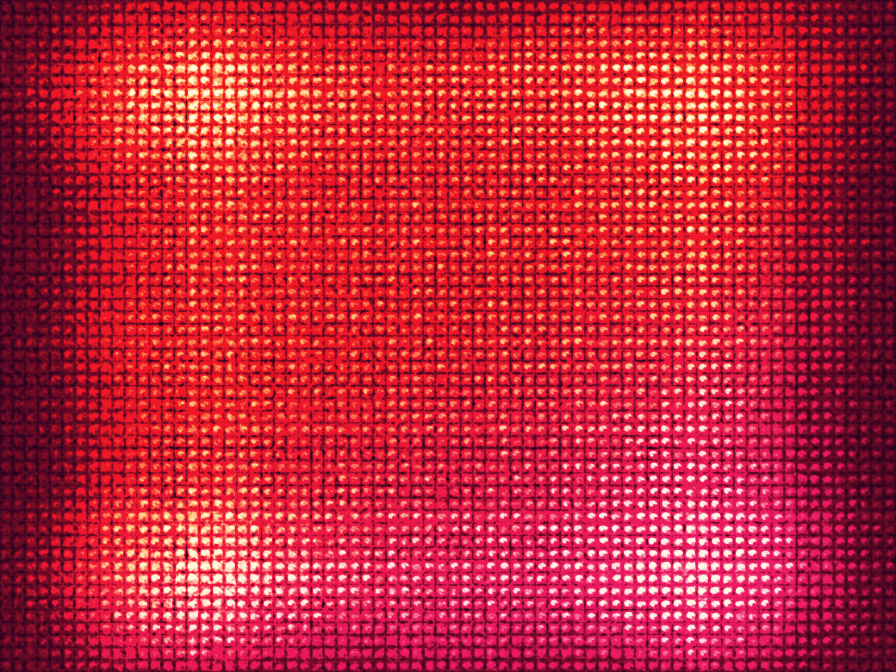
Write a Shadertoy shader that draws this pattern.

```glsl
// Glowing red woven grid: small crescent glints lit by four soft corner lamps.

const vec2 GRID = vec2(72.0, 54.0);        // cells across and down
const float GROOVE_DEPTH = 0.34;           // darkness between cells
const float GLINT_GAIN = 0.85;             // brightness of each crescent
const float GRAIN_GAIN = 0.55;             // strength of mottled wear
const float THREAD_GAIN = 0.13;            // variation between rows and columns
const vec2 LAMP_INSET = vec2(0.21, 0.15);  // lamp distance from the edges
const vec2 LAMP_SIZE = vec2(0.13, 0.11);

const vec3 PLUM = vec3(0.25, 0.02, 0.15);
const vec3 WINE = vec3(0.42, 0.04, 0.14);
const vec3 RED = vec3(0.94, 0.09, 0.15);
const vec3 PINK = vec3(0.92, 0.10, 0.39);
const vec3 CORAL = vec3(0.98, 0.46, 0.28);
const vec3 ROSE = vec3(0.96, 0.42, 0.56);
const vec3 AMBER = vec3(1.00, 0.80, 0.50);
const vec3 BLUSH = vec3(1.00, 0.86, 0.88);
const vec3 CREAM = vec3(1.00, 0.97, 0.88);

vec2 hash2(vec2 p) {
    vec3 q = fract(vec3(p.xyx) * vec3(0.1031, 0.1030, 0.0973));
    q += dot(q, q.yzx + 33.33);
    return fract((q.xx + q.yz) * q.zy);
}

float cornerGradient(vec2 cell, vec2 offset) {
    return dot(hash2(cell) * 2.0 - 1.0, offset);
}

// Gradient noise, roughly -0.7 to 0.7
float gradientNoise(vec2 p) {
    vec2 i = floor(p), f = fract(p);
    vec2 u = f * f * f * (f * (f * 6.0 - 15.0) + 10.0);
    vec2 e = vec2(1.0, 0.0);
    float low = mix(cornerGradient(i, f), cornerGradient(i + e, f - e), u.x);
    float high = mix(cornerGradient(i + e.yx, f - e.yx), cornerGradient(i + 1.0, f - 1.0), u.x);
    return mix(low, high, u.y);
}

float bell(float x) { return exp(-x * x); }

// Broad light: dim borders, bright bands inside them, hot corners
float lightField(vec2 uv) {
    vec2 wobble = 0.04 * vec2(gradientNoise(uv * 5.0 + 7.0), gradientNoise(uv * 5.0 + 31.0));
    vec2 inset = 0.5 - abs(uv + wobble - 0.5);
    float frame = smoothstep(0.0, 0.22, inset.x) * smoothstep(-0.08, 0.12, inset.y);
    float bands = bell((inset.x - 0.23) / 0.07) + bell((inset.y - 0.15) / 0.07);
    float lamps = 0.0;
    for (int k = 0; k < 4; k++) {
        vec2 side = vec2(float(k % 2), float(k / 2));
        vec2 d = (uv - mix(LAMP_INSET, 1.0 - LAMP_INSET, side)) / LAMP_SIZE;
        float power = mix(0.40, 0.24, side.x) - 0.05 * side.y;
        lamps += power * exp(-dot(d, d));
    }
    return 0.14 + frame * (0.42 + 0.10 * bands) + lamps;
}

// Tilted crescent in a cell, with its place and strength varied
float glint(vec2 grid) {
    vec2 vary = hash2(floor(grid) + 17.0);
    vec2 f = fract(grid) - 0.5 - 0.14 * (vary - 0.5);
    float disc = 1.0 - smoothstep(0.16, 0.40, length(f * vec2(0.90, 1.15)));
    float bite = 1.0 - smoothstep(0.08, 0.26, length(f - vec2(0.19, -0.19)));
    return disc * (1.0 - 0.75 * bite) * mix(0.65, 1.15, vary.y);
}

void mainImage(out vec4 fragColor, in vec2 fragCoord) {
    vec2 uv = fragCoord / iResolution.xy;
    vec2 grid = uv * GRID;
    float light = lightField(uv);

    // Cell relief, crisper toward the right
    float crisp = mix(0.65, 1.0, smoothstep(0.15, 0.75, uv.x));
    vec2 edge = abs(fract(grid) - 0.5);
    vec2 groove = smoothstep(0.30, 0.50, edge);
    float relief = 0.72 + crisp * GLINT_GAIN * glint(grid);
    relief -= GROOVE_DEPTH * max(groove.x, groove.y);

    // Fine mottling and uneven threads
    float grain = gradientNoise(grid * 2.3) + 0.6 * gradientNoise(grid * 4.1 + 50.0);
    float rowTone = hash2(vec2(floor(grid.y), 3.0)).x - 0.5;
    float columnTone = hash2(vec2(floor(grid.x), 91.0)).y - 0.5;
    float rowFade = 0.7 + gradientNoise(vec2(uv.x * 5.0, floor(grid.y) * 0.37));
    float threads = THREAD_GAIN * (1.4 * rowTone * rowFade + columnTone);
    relief += threads + GRAIN_GAIN * mix(1.25, 0.8, crisp) * grain;
    float level = light * relief + 0.06 * grain;

    // Colour ramp, warm above and cool at the lower right
    float cool = smoothstep(0.0, 0.60, 0.58 - uv.y + 0.55 * (uv.x - 0.5));
    float warmHighlight = 1.0 - smoothstep(0.15, 0.75, cool);
    vec3 color = mix(PLUM, WINE, smoothstep(0.02, 0.17, level));
    color = mix(color, mix(RED, PINK, cool), smoothstep(0.14, 0.38, level));
    color = mix(color, mix(CORAL, ROSE, cool), smoothstep(0.52, 0.76, level));
    color = mix(color, mix(BLUSH, AMBER, warmHighlight), smoothstep(0.74, 0.98, level));
    color = mix(color, CREAM, smoothstep(0.98, 1.30, level));
    color *= mix(0.58, 1.0, smoothstep(-0.05, 0.12, level));
    fragColor = vec4(color, 1.0);
}
```
